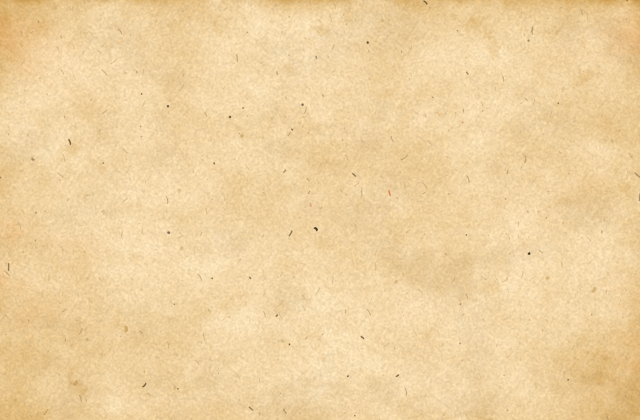
A Shadertoy shader for this texture:

```glsl
// Aged cream paper with mottled stains, browned edges, fine grain and scattered plant flecks.

vec2 hash2(vec2 p) {
    vec3 h = fract(p.xyx * vec3(0.1031, 0.1030, 0.0973));
    h += dot(h, h.yzx + 33.33);
    return fract((h.xx + h.yz) * h.zy);
}

float gradientNoise(vec2 p) {
    vec2 cell = floor(p), f = fract(p);
    vec2 u = f * f * f * (f * (f * 6.0 - 15.0) + 10.0);
    vec2 o = vec2(0.0, 1.0);
    float a = dot(hash2(cell) * 2.0 - 1.0, f);
    float b = dot(hash2(cell + o.yx) * 2.0 - 1.0, f - o.yx);
    float c = dot(hash2(cell + o.xy) * 2.0 - 1.0, f - o.xy);
    float d = dot(hash2(cell + o.yy) * 2.0 - 1.0, f - o.yy);
    return mix(mix(a, b, u.x), mix(c, d, u.x), u.y);
}

float fbm(vec2 p) {
    float sum = 0.0, amplitude = 0.5;
    for (int i = 0; i < 5; i++) {
        sum += amplitude * gradientNoise(p);
        p = mat2(1.6, 1.2, -1.2, 1.6) * p + 17.3;
        amplitude *= 0.6;
    }
    return sum;
}

// One curved fibre per grid cell, present with the given chance
float flecks(vec2 p, float scale, float chance, float halfLength, float width, float seed) {
    vec2 cell = floor(p * scale) + seed;
    vec2 place = hash2(cell), shape = hash2(cell + 71.7), look = hash2(cell + 139.1);
    vec2 q = (fract(p * scale) - 0.25 - 0.5 * place) / scale;
    float angle = (shape.x - 0.5) * 2.0;
    q = mat2(cos(angle), -sin(angle), sin(angle), cos(angle)) * q;
    float reach = halfLength * shape.y * shape.y * shape.y;
    q.x += (look.y - 0.5) * 0.5 * q.y * q.y / halfLength;
    q.y -= clamp(q.y, -reach, reach);
    float blur = 0.8 / iResolution.y;
    float mask = 1.0 - smoothstep(width - blur, width + blur, length(q));
    return mask * step(look.x, chance) * mix(0.3, 1.0, look.y);
}

void mainImage(out vec4 fragColor, in vec2 fragCoord) {
    vec2 p = fragCoord / iResolution.y;
    vec2 size = vec2(iResolution.x / iResolution.y, 1.0);
    vec2 edge = min(p, size - p);

    // Cloudy mottling from broad patches down to small blotches
    float clouds = fbm(p * 2.6 + 3.1);
    float wisps = fbm(p * vec2(6.0, 9.0) + 41.0);
    float blotches = fbm(p * 24.0 + 13.0);
    float age = 0.10 + 0.50 * clouds + 0.40 * wisps + 0.28 * blotches;

    // Ragged browning along the borders and in the corners
    float ragged = clamp(0.6 + 2.4 * fbm(p * 5.0 + 9.0), 0.0, 1.7);
    age += 0.36 * ragged * exp(-edge.x / 0.10);
    age += 0.20 * ragged * exp(-edge.y / 0.06);
    age += 0.60 * ragged * exp(-(1.0 - p.y) / 0.015);
    age += 0.26 * exp(-length(edge) / 0.18);

    // Occasional small brown stains
    float outer = 1.0 - smoothstep(0.1, 0.5, min(edge.x, edge.y));
    age += 0.28 * outer * smoothstep(0.14, 0.35, fbm(p * 9.0 + 60.0));
    age = clamp(age, -0.06, 1.2);
    vec3 color = vec3(0.970, 0.868, 0.692) - vec3(0.15, 0.225, 0.335) * age;

    // Faint broken smudges and orange blushes at the sides
    color -= vec3(0.030, 0.032, 0.032) * smoothstep(0.0, 0.25, fbm(p * vec2(5.0, 7.0) + 83.0));
    float blush = smoothstep(0.0, 0.3, fbm(p * vec2(3.0, 5.0) + 27.0));
    color -= vec3(0.0, 0.045, 0.06) * blush * exp(-edge.x / 0.13);

    // Paper tooth: fine sharp grain over a slightly coarser one
    vec2 tilted = mat2(0.83, 0.56, -0.56, 0.83) * p;
    float grain = gradientNoise(tilted * 158.0) + 0.6 * gradientNoise(tilted * 81.0 + 5.0);
    color *= 1.0 + 0.095 * grain;

    // Pale fibres, tiny dots, ochre spots, dark specks, long hairs and rare red threads
    color = mix(color, vec3(0.62, 0.49, 0.29), 0.42 * flecks(p, 31.0, 0.40, 0.009, 0.0009, 5.0));
    color = mix(color, vec3(0.52, 0.40, 0.22), 0.50 * flecks(p + 0.013, 21.0, 0.35, 0.009, 0.0011, 210.0));
    color = mix(color, vec3(0.66, 0.50, 0.20), 0.50 * flecks(p, 8.0, 0.18, 0.004, 0.0040, 320.0));
    color = mix(color, vec3(0.29, 0.22, 0.12), 0.85 * flecks(p + 0.03, 12.0, 0.24, 0.009, 0.0015, 430.0));
    color = mix(color, vec3(0.18, 0.14, 0.08), 0.95 * flecks(p, 6.0, 0.10, 0.003, 0.0026, 540.0));
    color = mix(color, vec3(0.46, 0.35, 0.19), 0.55 * flecks(p, 4.0, 0.20, 0.040, 0.0008, 650.0));
    color = mix(color, vec3(0.80, 0.22, 0.10), 0.85 * flecks(p, 5.0, 0.06, 0.005, 0.0018, 760.0));

    fragColor = vec4(clamp(color, 0.0, 1.0), 1.0);
}
```
